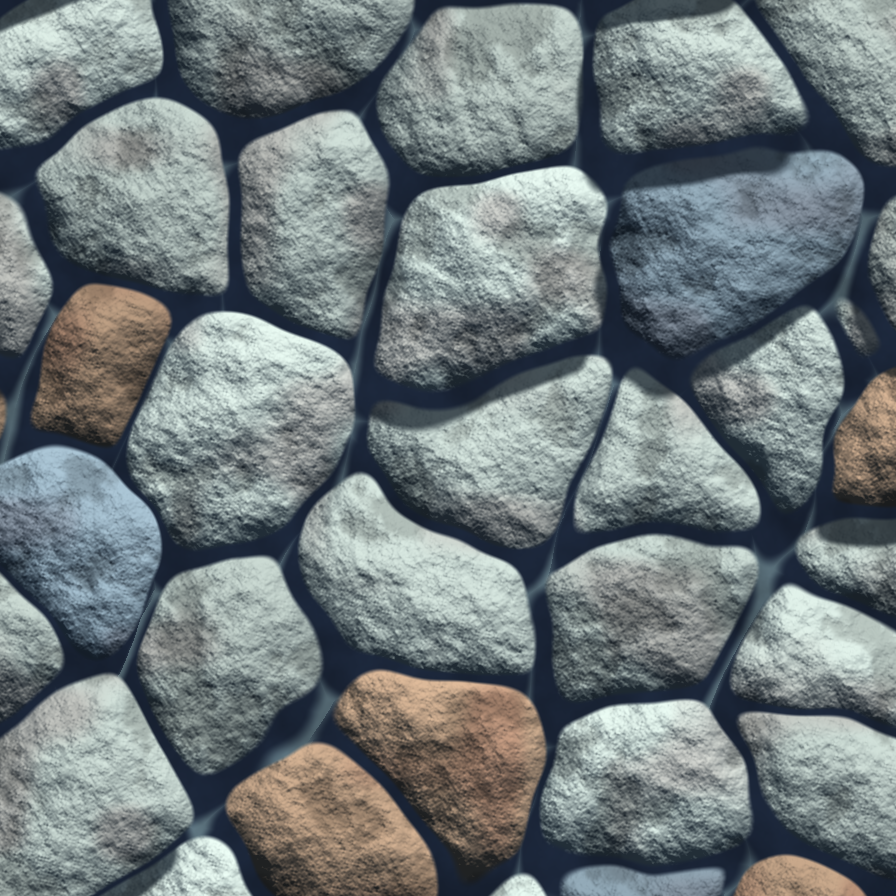
This texture is drawn by a Shadertoy shader. Its source:

```glsl
// Sunlit wall of rounded fieldstones set in deep, shadowed blue joints.

const float STONES = 4.8;        // stones across the canvas
const float JITTER = 0.84;       // scatter of the stone centres
const float SIZE_SPREAD = 0.30;  // difference between large and small stones
const float ROUNDING = 16.0;     // lower is rounder
const float GAP = 0.014;         // half width of the narrowest joint
const float GAP_SPREAD = 0.045;  // extra joint around some stones
const float EDGE = 0.013;        // softness of the outlines
const float ROUGHNESS = 0.060;   // height of the surface grain
const float SHADOW_NEAR = 0.14;  // shadow length inside the joints
const float SHADOW_FAR = 0.23;   // shadow length on neighbouring stones

const vec3 LIGHT = vec3(0.263, 0.658, 0.705);
const vec3 SUN = vec3(0.96, 0.95, 0.89);
const vec3 SKY = vec3(0.16, 0.21, 0.26);
const vec3 GREY_STONE = vec3(0.80, 0.83, 0.81);
const vec3 BLUE_STONE = vec3(0.60, 0.67, 0.73);
const vec3 BROWN_STONE = vec3(0.74, 0.60, 0.50);
const vec3 STAIN = vec3(0.70, 0.65, 0.64);
const vec3 JOINT_DARK = vec3(0.10, 0.14, 0.21);
const vec3 JOINT_LIT = vec3(0.33, 0.41, 0.45);

struct Stone {
    float inside;  // distance inward from the outline
    vec2 inward;   // direction of growing distance
    vec2 id;
};

float hash(vec2 p) {
    return fract(sin(dot(p, vec2(127.1, 311.7))) * 43758.5453);
}

float noise(vec2 p) {
    vec2 i = floor(p), f = fract(p);
    f = f * f * (3.0 - 2.0 * f);
    return mix(mix(hash(i), hash(i + vec2(1, 0)), f.x),
               mix(hash(i + vec2(0, 1)), hash(i + vec2(1, 1)), f.x), f.y);
}

float grain(vec2 p) {
    float sum = 0.0, amp = 0.5;
    p *= 4.0;
    for (int i = 0; i < 5; i++) {
        sum += amp * noise(p);
        p = mat2(1.68, 1.26, -1.26, 1.68) * p + 7.3;
        amp *= 0.5;
    }
    return sum;
}

vec2 warp(vec2 p) {
    vec2 broad = vec2(noise(p * 1.1 + 3.7), noise(p * 1.1 + 41.3)) - 0.5;
    vec2 lumps = vec2(noise(p * 4.0 + 17.1), noise(p * 4.0 + 63.9)) - 0.5;
    return p + 0.30 * broad + 0.07 * lumps;
}

// Centre in xy, squared size in z
vec3 site(vec2 cell) {
    vec2 offset = vec2(hash(cell + 11.3), hash(cell + 57.7)) - 0.5;
    return vec3(cell + 0.5 + JITTER * offset, SIZE_SPREAD * hash(cell + 83.1));
}

float power(vec2 p, vec3 s) {
    return dot(p - s.xy, p - s.xy) - s.z;
}

// Weighted Voronoi cell with corners rounded by a soft minimum
Stone findStone(vec2 p) {
    p = warp(p);
    vec2 base = floor(p), id = base;
    float best = 1e5;
    for (int y = -2; y <= 2; y++)
    for (int x = -2; x <= 2; x++) {
        vec2 cell = base + vec2(x, y);
        float reach = power(p, site(cell));
        if (reach < best) { best = reach; id = cell; }
    }
    vec2 centre = site(id).xy, inward = vec2(0);
    float sum = 1e-6;
    for (int y = -2; y <= 2; y++)
    for (int x = -2; x <= 2; x++) {
        vec3 s = site(base + vec2(x, y));
        vec2 span = centre - s.xy;
        float len = length(span);
        if (len < 0.001) continue;
        float weight = exp(-ROUNDING * (power(p, s) - best) / (2.0 * len));
        sum += weight;
        inward += weight * span / len;
    }
    float extra = hash(id + 29.9);
    float inset = GAP + GAP_SPREAD * extra * extra;
    return Stone(-log(sum) / ROUNDING - inset, inward / sum, id);
}

vec3 stoneColor(vec2 p, vec2 id) {
    float kind = hash(id + 5.3);
    vec3 color = kind < 0.11 ? BROWN_STONE : kind < 0.26 ? BLUE_STONE : GREY_STONE;
    float stain = smoothstep(0.5, 0.85, noise(p * 3.0 + 91.0));
    color = mix(color, color * STAIN / GREY_STONE, 0.6 * stain);
    return color * mix(0.86, 1.06, hash(id + 71.9));
}

void mainImage(out vec4 fragColor, in vec2 fragCoord) {
    vec2 p = fragCoord / iResolution.y * STONES;
    vec2 toSun = normalize(LIGHT.xy);
    Stone stone = findStone(p);
    Stone near = findStone(p + toSun * SHADOW_NEAR);
    Stone far = findStone(p + toSun * SHADOW_FAR);

    // Domed relief with a random tilt and fine grain
    float e = 0.008, g = grain(p);
    vec2 rough = vec2(grain(p + vec2(e, 0)), grain(p + vec2(0, e))) - g;
    vec2 tilt = vec2(hash(stone.id + 13.7), hash(stone.id + 37.1)) - 0.5;
    float depth = max(stone.inside, 0.0);
    vec2 rise = stone.inward * (0.20 + 1.0 * exp(-depth / 0.075));
    rise += 0.35 * tilt + 2.0 * ROUGHNESS * rough / e;
    float sun = max(dot(normalize(vec3(-rise, 1.0)), LIGHT), 0.0);

    // Tall stones throw shadows onto their neighbours
    float tall = step(0.70, hash(far.id + 19.1)) * float(far.id != stone.id);
    sun *= 1.0 - 0.8 * tall * smoothstep(-0.02, 0.02, far.inside);

    vec3 face = stoneColor(p, stone.id) * (SKY + SUN * sun);
    face *= mix(0.82, 1.0, smoothstep(0.30, 0.45, g));

    // Joint, lit only where no stone stands towards the sun
    float shade = smoothstep(-0.06, 0.0, max(near.inside, far.inside));
    vec3 joint = mix(JOINT_LIT, JOINT_DARK, shade) * (0.75 + 0.5 * g);

    float cover = smoothstep(-EDGE, EDGE, stone.inside);
    fragColor = vec4(mix(joint, face, cover), 1.0);
}
```
